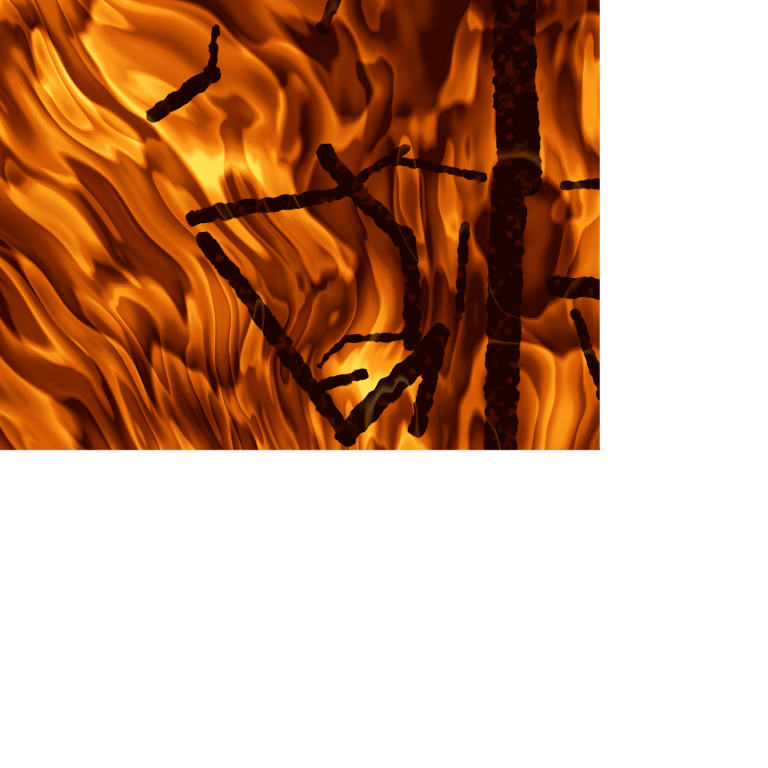
Reproduce this texture procedurally as a three.js fragment shader.

```glsl
varying vec2 vUv;

#define PHOTO_RIGHT 0.781
#define PHOTO_BOTTOM 0.414
#define EDGE 0.0012
#define BANDS 3.2
#define LEAN 0.75
#define BARK_ROUGHNESS 0.007

const vec3 PAPER = vec3(1.0);
const vec3 CHAR = vec3(0.11, 0.012, 0.0);
const vec3 EMBER = vec3(0.21, 0.03, 0.0);
const vec3 BROWN = vec3(0.49, 0.15, 0.0);
const vec3 ORANGE = vec3(0.84, 0.36, 0.02);
const vec3 AMBER = vec3(0.99, 0.60, 0.09);
const vec3 YELLOW = vec3(1.0, 0.88, 0.32);

float hash(vec2 p) {
  vec3 q = fract(vec3(p.xyx) * 0.1031);
  q += dot(q, q.yzx + 33.33);
  return fract((q.x + q.y) * q.z);
}

float noise(vec2 p) {
  vec2 i = floor(p), f = fract(p);
  f = f * f * f * (f * (f * 6.0 - 15.0) + 10.0);
  return mix(mix(hash(i), hash(i + vec2(1, 0)), f.x),
             mix(hash(i + vec2(0, 1)), hash(i + vec2(1, 1)), f.x), f.y);
}

float fbm(vec2 p) {
  return 0.65 * noise(p) + 0.25 * noise(p * 2.1 + 7.3) + 0.1 * noise(p * 4.3 + 3.1);
}

// Sheet of flame: a crisp lit rim that fades inward
float lick(vec2 p) {
  float f = fract(fbm(p) * BANDS);
  return smoothstep(0.0, 0.2, f) * pow(1.0 - f, 1.25);
}

float branch(vec2 p, vec2 a, vec2 b, float radius) {
  vec2 ab = b - a, ap = p - a;
  return length(ap - ab * clamp(dot(ap, ab) / dot(ab, ab), 0.0, 1.0)) - radius;
}

float glow(vec2 p, vec2 centre, vec2 size) {
  vec2 d = (p - centre) / size;
  return exp(-dot(d, d));
}

vec3 fireColour(float heat) {
  vec3 c = mix(EMBER, BROWN, smoothstep(0.03, 0.30, heat));
  c = mix(c, ORANGE, smoothstep(0.28, 0.56, heat));
  c = mix(c, AMBER, smoothstep(0.54, 0.76, heat));
  return mix(c, YELLOW, smoothstep(0.76, 0.98, heat));
}

float branches(vec2 p) {
  // Trunk
  float d = branch(p, vec2(0.665, 1.02), vec2(0.677, 0.77), 0.027);
  d = min(d, branch(p, vec2(0.665, 0.78), vec2(0.654, 0.40), 0.021));
  // Forked limbs
  d = min(d, branch(p, vec2(0.265, 0.69), vec2(0.453, 0.435), 0.011));
  d = min(d, branch(p, vec2(0.453, 0.435), vec2(0.573, 0.565), 0.015));
  d = min(d, branch(p, vec2(0.545, 0.44), vec2(0.575, 0.56), 0.011));
  d = min(d, branch(p, vec2(0.528, 0.69), vec2(0.535, 0.56), 0.012));
  // Crossing boughs
  d = min(d, branch(p, vec2(0.254, 0.717), vec2(0.443, 0.750), 0.009));
  d = min(d, branch(p, vec2(0.443, 0.750), vec2(0.530, 0.802), 0.007));
  d = min(d, branch(p, vec2(0.515, 0.785), vec2(0.632, 0.769), 0.006));
  d = min(d, branch(p, vec2(0.425, 0.805), vec2(0.521, 0.685), 0.011));
  // Stubs and twigs
  d = min(d, branch(p, vec2(0.202, 0.848), vec2(0.277, 0.908), 0.011));
  d = min(d, branch(p, vec2(0.277, 0.908), vec2(0.281, 0.965), 0.005));
  d = min(d, branch(p, vec2(0.425, 0.965), vec2(0.445, 1.01), 0.008));
  d = min(d, branch(p, vec2(0.420, 0.520), vec2(0.450, 0.557), 0.004));
  d = min(d, branch(p, vec2(0.450, 0.557), vec2(0.545, 0.570), 0.005));
  d = min(d, branch(p, vec2(0.423, 0.495), vec2(0.475, 0.512), 0.007));
  d = min(d, branch(p, vec2(0.608, 0.703), vec2(0.601, 0.586), 0.006));
  d = min(d, branch(p, vec2(0.722, 0.622), vec2(0.79, 0.620), 0.013));
  d = min(d, branch(p, vec2(0.748, 0.590), vec2(0.782, 0.486), 0.007));
  return min(d, branch(p, vec2(0.729, 0.759), vec2(0.79, 0.761), 0.006));
}

void main() {
  vec2 p = vUv;

  // Flames lean left on the left side and rise upright on the right
  vec2 sway = vec2(noise(p * 8.0), noise(p * 8.0 + 19.7)) - 0.5;
  vec2 q = p + 0.06 * sway;
  q.x += LEAN * (1.0 - smoothstep(0.1, 0.5, p.x)) * (p.y - 0.7);
  float broad = lick(q * vec2(13.0, 4.5));
  float fine = lick(q * vec2(22.0, 7.0) + 41.0);

  // Heat: flame sheets, hot pockets and the shade beside the trunk
  float pockets = glow(p, vec2(0.592, 0.66), vec2(0.02, 0.06))
    + glow(p, vec2(0.45, 0.51), vec2(0.05, 0.03))
    + glow(p, vec2(0.72, 0.47), vec2(0.03, 0.04))
    + glow(p, vec2(0.30, 0.78), vec2(0.08, 0.03))
    + glow(p, vec2(0.13, 0.92), vec2(0.10, 0.09)) * 0.6;
  float heat = 0.10 + 0.56 * broad + 0.36 * fine + 0.35 * (noise(p * 6.0 + 5.0) - 0.5);
  heat += pockets * (0.16 + 0.3 * broad);
  heat -= 0.17 * glow(p, vec2(0.64, 0.7), vec2(0.09, 0.4));
  vec3 colour = fireColour(heat);

  // Charred wood with rough bark, partly veiled by bright flame
  float bark = fbm(p * 95.0);
  float d = branches(p + 0.012 * sway) + BARK_ROUGHNESS * (bark - 0.5);
  vec3 wood = mix(CHAR, vec3(0.32, 0.07, 0.0), smoothstep(0.55, 0.85, bark) * 0.7);
  float veil = 0.65 * smoothstep(0.65, 0.9, broad);
  colour = mix(colour, wood, (1.0 - smoothstep(-EDGE, EDGE, d)) * (1.0 - veil));

  // Blank paper right of and below the fire
  float inside = smoothstep(-EDGE, EDGE, min(PHOTO_RIGHT - p.x, p.y - PHOTO_BOTTOM));
  gl_FragColor = vec4(mix(PAPER, colour, inside), 1.0);
}
```
